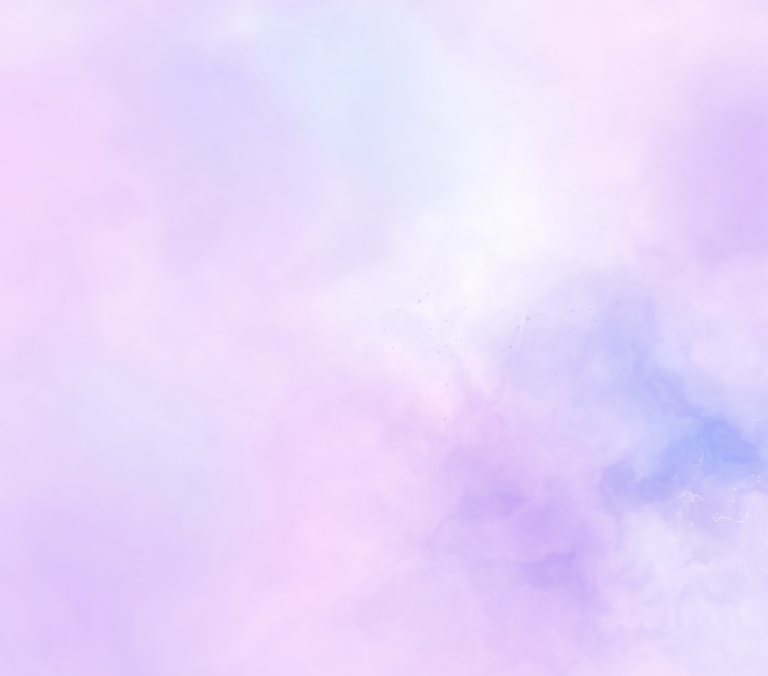
Reproduce this background procedurally as a Shadertoy shader.

```glsl
float hash(vec2 p) {
    vec3 q = fract(vec3(p.xyx) * 0.1031);
    q += dot(q, q.yzx + 33.33);
    return fract((q.x + q.y) * q.z);
}

float valueNoise(vec2 p) {
    vec2 cell = floor(p), f = fract(p);
    f = f * f * f * (f * (f * 6.0 - 15.0) + 10.0);
    return mix(mix(hash(cell), hash(cell + vec2(1, 0)), f.x),
               mix(hash(cell + vec2(0, 1)), hash(cell + vec2(1, 1)), f.x), f.y);
}

float fbm(vec2 p, int octaves) {
    float sum = 0.0, weight = 0.5, total = 0.0;
    for (int i = 0; i < octaves; i++) {
        sum += weight * valueNoise(p);
        total += weight;
        weight *= 0.5;
        p = mat2(1.6, 1.2, -1.2, 1.6) * p + 17.3;
    }
    return sum / total;
}

// Soft elliptical falloff, 1 at the centre
float blob(vec2 p, vec2 centre, vec2 radius) {
    vec2 d = (p - centre) / radius;
    return exp(-dot(d, d));
}

vec3 wash(vec3 base, vec2 p, vec2 centre, vec2 radius, vec3 pigment, float strength) {
    return mix(base, pigment, strength * blob(p, centre, radius));
}

// Thin bright line where the noise crosses its mean
float vein(vec2 p, float width) {
    return 1.0 - smoothstep(0.0, width, abs(fbm(p, 5) - 0.5));
}

// Randomly sized droplets, sparse in a jittered grid
float droplets(vec2 p, float cells, float density, float pixel) {
    vec2 g = p * cells, cell = floor(g);
    vec2 centre = 0.3 + 0.4 * vec2(hash(cell + 3.1), hash(cell + 8.7));
    float radius = mix(0.07, 0.25, pow(hash(cell + 21.4), 3.0));
    float soft = pixel * cells;
    float disc = 1.0 - smoothstep(radius - soft, radius + soft, length(fract(g) - centre));
    return disc * step(hash(cell + 40.2), density) * (0.4 + 0.6 * hash(cell + 5.5));
}

vec3 paintWashes(vec2 p) {
    vec3 pink = vec3(0.975, 0.835, 0.985);
    vec3 violet = vec3(0.845, 0.735, 0.975);
    vec3 periwinkle = vec3(0.69, 0.725, 0.98);
    vec3 lilac = vec3(0.865, 0.825, 0.99);
    vec3 ice = vec3(0.865, 0.895, 0.99);
    vec3 mist = vec3(0.955, 0.95, 0.995);
    vec3 c = vec3(0.93, 0.855, 0.985);

    // Upper left
    c = wash(c, p, vec2(0.05, 0.74), vec2(0.17, 0.24), pink, 0.8);
    c = wash(c, p, vec2(0.06, 0.98), vec2(0.12, 0.10), mist, 0.4);
    c = wash(c, p, vec2(0.32, 0.86), vec2(0.17, 0.17), lilac, 0.9);
    c = wash(c, p, vec2(0.38, 0.98), vec2(0.09, 0.07), mist, 0.6);
    c = wash(c, p, vec2(0.48, 0.62), vec2(0.13, 0.14), pink, 0.45);

    // Pale column and upper right
    c = wash(c, p, vec2(0.73, 0.74), vec2(0.20, 0.34), mist, 1.0);
    c = wash(c, p, vec2(0.53, 0.87), vec2(0.13, 0.18), ice, 0.95);
    c = wash(c, p, vec2(0.66, 0.60), vec2(0.12, 0.15), mist, 0.6);
    c = wash(c, p, vec2(0.98, 0.90), vec2(0.18, 0.21), vec3(0.985, 0.91, 0.99), 0.95);
    c = wash(c, p, vec2(1.11, 0.72), vec2(0.15, 0.13), violet, 0.75);

    // Lower left and centre
    c = wash(c, p, vec2(0.25, 0.33), vec2(0.18, 0.12), vec3(0.90, 0.875, 0.985), 0.85);
    c = wash(c, p, vec2(0.47, 0.21), vec2(0.14, 0.21), pink, 0.8);
    c = wash(c, p, vec2(0.11, 0.11), vec2(0.22, 0.16), violet, 0.85);
    c = wash(c, p, vec2(0.70, 0.35), vec2(0.17, 0.11), pink, 0.85);

    // Lower right
    c = wash(c, p, vec2(0.84, 0.18), vec2(0.18, 0.17), violet, 0.95);
    c = wash(c, p, vec2(0.98, 0.47), vec2(0.17, 0.10), vec3(0.79, 0.775, 0.98), 0.85);
    c = wash(c, p, vec2(1.08, 0.36), vec2(0.13, 0.10), periwinkle, 0.95);
    c = wash(c, p, vec2(0.99, 0.22), vec2(0.07, 0.06), mist, 0.85);
    c = wash(c, p, vec2(1.10, 0.11), vec2(0.13, 0.12), vec3(0.895, 0.87, 0.99), 0.9);
    return wash(c, p, vec2(0.72, 0.02), vec2(0.12, 0.06), pink, 0.6);
}

void mainImage(out vec4 fragColor, in vec2 fragCoord) {
    vec2 p = fragCoord / iResolution.y;
    float pixel = 1.0 / iResolution.y;

    // Bleeding edges: broad everywhere, ragged at lower right
    float rough = blob(p, vec2(0.95, 0.30), vec2(0.36, 0.30));
    vec2 broad = vec2(fbm(p * 4.0, 4), fbm(p * 4.0 + 31.7, 4)) - 0.5;
    vec2 ragged = vec2(fbm(p * 13.0 + 5.2, 5), fbm(p * 13.0 + 71.3, 5)) - 0.5;
    vec2 q = p + 0.15 * broad + 0.11 * rough * ragged;
    vec3 colour = paintWashes(q);

    // Cloudy pigment density
    float cloud = fbm(p * 7.0 + broad * 2.0 + 11.0, 5) - 0.5;
    float grain = fbm(p * 22.0 + ragged * 2.0, 4) - 0.5;
    float density = cloud * (0.07 + 0.10 * rough) + grain * (0.02 + 0.09 * rough);
    colour += density * vec3(0.9, 1.0, 0.2);

    // Feathered pigment strands
    float strands = vein(p * 6.0 + ragged * 0.8 + 3.0, 0.09) * rough;
    colour -= strands * vec3(0.045, 0.045, 0.01);

    // Violet spatter along the diagonal fringe
    float fringe = blob(p, vec2(0.62, 0.47), vec2(0.12, 0.12))
                 + blob(p, vec2(0.85, 0.50), vec2(0.13, 0.09));
    float spatter = droplets(p, 75.0, 0.13, pixel) + 0.7 * droplets(p + 4.3, 130.0, 0.12, pixel);
    colour = mix(colour, vec3(0.73, 0.70, 0.95), min(spatter * fringe, 1.0) * 0.6);

    // White cracks and flecks
    float crackZone = blob(p, vec2(1.09, 0.24), vec2(0.09, 0.09));
    float cracks = vein(p * 11.0 + ragged, 0.018) * smoothstep(0.35, 0.6, fbm(p * 25.0, 3));
    float flecks = droplets(p + 9.1, 110.0, 0.2, pixel);
    colour = mix(colour, vec3(0.96, 0.95, 1.0), min(crackZone * (cracks + flecks), 1.0) * 0.75);

    fragColor = vec4(clamp(colour, 0.0, 1.0), 1.0);
}
```
